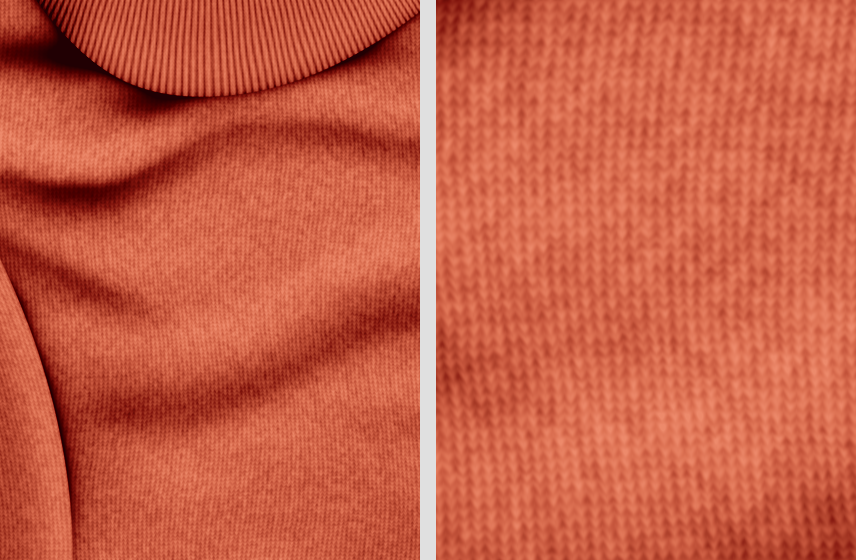
Left, the full canvas; right, a detail of the centre.
This texture is drawn by a WebGL 2 fragment shader. Its source:

```glsl
#version 300 es
precision highp float;
// Draped coral knitwear: ribbed roll collar, deep folds and a sleeve over fine stitches.

uniform vec2 u_resolution;
out vec4 fragColor;

const float TAU = 6.2831853;
const vec2 STITCH_SIZE = vec2(0.0080, 0.0068);
const float STITCH_DEPTH = 0.40;
const float RIB_WIDTH = 0.0140;
const float RIB_DEPTH = 1.15;
const float FUZZ = 0.95;
const float FOLD_DEPTH = 2.0;
const float LIT_TONE = 4.5;   // tones run from 0 (dark) to 6 (light)
const vec3 YARN[7] = vec3[7](
    vec3(0.13, 0.00, 0.01), vec3(0.31, 0.00, 0.00), vec3(0.51, 0.08, 0.05),
    vec3(0.66, 0.23, 0.15), vec3(0.78, 0.34, 0.24), vec3(0.87, 0.45, 0.33),
    vec3(0.93, 0.54, 0.42));

float hash(vec2 p) {
    return fract(sin(dot(p, vec2(127.1, 311.7))) * 43758.5453);
}

float noise(vec2 p) {
    vec2 i = floor(p), f = fract(p);
    f = f * f * (3.0 - 2.0 * f);
    return mix(mix(hash(i), hash(i + vec2(1, 0)), f.x),
               mix(hash(i + vec2(0, 1)), hash(i + vec2(1, 1)), f.x), f.y);
}

// Bell profile with separate widths above and below its centre line.
float crease(float d, float above, float below) {
    float t = d / (d > 0.0 ? above : below);
    return exp(-t * t);
}

float blob(vec2 p, vec2 centre, vec2 radius) {
    vec2 d = (p - centre) / radius;
    return exp(-dot(d, d));
}

// Columns of V-shaped loops, with uneven yarn.
float stitches(vec2 p) {
    vec2 s = p / STITCH_SIZE;
    s += vec2(0.3, 0.5) * vec2(noise(s * vec2(0.4, 0.3)), noise(s * vec2(0.8, 0.4) + 20.0));
    float across = fract(s.x) - 0.5;
    float along = s.y - abs(across) * 1.1;
    float loops = 1.1 * cos(TAU * across) + 0.55 * cos(TAU * along);
    float grain = noise(s * vec2(1.1, 0.8) + 7.0) + 0.7 * noise(s * vec2(2.1, 1.5) + 31.0) - 0.85;
    return STITCH_DEPTH * loops + FUZZ * grain;
}

// Light and shade of the folds across the body.
float foldLight(vec2 p) {
    float x = p.x;
    float upper = 0.66 + 0.11 * smoothstep(0.17, 0.45, x)
                - 0.035 * smoothstep(0.55, 0.75, x) + 0.02 * smoothstep(0.1, 0.0, x);
    float middle = 0.565 - 0.48 * x;
    float lower = 0.262 + 0.175 * smoothstep(0.3, 0.78, x);
    float light = 0.0;
    light -= crease(p.y - upper, 0.02, 0.05)
           * (0.9 + 1.0 * blob(p, vec2(0.15, 0.66), vec2(0.13, 0.15)));
    light -= 1.2 * crease(p.y - middle, 0.03, 0.045) * smoothstep(0.38, 0.12, x);
    light -= 1.0 * crease(p.y - lower, 0.065, 0.04) * smoothstep(0.08, 0.24, x);
    light += 0.35 * crease(p.y - upper - 0.07, 0.025, 0.025);
    light += 0.3 * crease(p.y - lower - 0.14, 0.05, 0.05);
    light -= 1.9 * blob(p, vec2(0.05, 0.905), vec2(0.16, 0.042));
    light -= 0.8 * blob(p, vec2(0.66, 0.90), vec2(0.14, 0.03));
    light -= 0.4 * blob(p, vec2(0.72, 0.04), vec2(0.14, 0.09));
    light -= 0.4 * blob(p, vec2(0.75, 0.24), vec2(0.2, 0.04));
    return light + 0.45 * (noise(p * vec2(6.0, 13.0) + 3.0) - 0.5);
}

void main() {
    vec2 p = gl_FragCoord.xy / u_resolution.y;
    float pixel = 1.0 / u_resolution.y;

    // Body, with columns bending over the folds
    vec2 cloth = p;
    cloth.x += 0.010 * sin(p.y * 11.0 + p.x * 5.0);
    cloth.y += 0.005 * sin(p.x * 8.0 + p.y * 3.0);
    float tone = LIT_TONE + FOLD_DEPTH * foldLight(p);

    // Collar outline and the shadow it casts
    float dx = p.x - 0.36;
    float rim = 0.827 + dx * dx * (1.0 + 3.4 * max(-dx, 0.0));
    float slope = dx * (dx < 0.0 ? 4.0 : 2.0);
    float collar = (p.y - rim) / sqrt(1.0 + slope * slope);
    float under = max(-collar, 0.0);
    tone -= 3.0 * exp(-under / 0.014) + 1.1 * exp(-under / 0.04);
    tone -= 2.8 * blob(p, vec2(0.27, 0.81), vec2(0.09, 0.032));
    tone -= 1.5 * blob(p, vec2(0.13, 0.88), vec2(0.06, 0.04));

    // Sleeve lying over the lower left
    float side = 0.13 - 0.45 * p.y * p.y - p.x;
    float reach = smoothstep(0.58, 0.44, p.y) * (0.5 + 0.5 * smoothstep(0.0, 0.2, p.y));
    float gap = max(-side, 0.0);
    tone -= reach * (2.8 * exp(-gap / 0.012) + 2.0 * exp(-gap / 0.04));
    tone += stitches(cloth) * smoothstep(-0.5, 4.0, tone);
    float sleeve = LIT_TONE - 0.3 + 0.6 * crease(side - 0.018, 0.03, 0.014)
                 - 1.0 * smoothstep(0.03, 0.11, side)
                 + 0.85 * stitches(vec2(-side, p.y));
    tone = mix(tone, sleeve, smoothstep(-pixel, pixel, side));

    // Collar ribs fanning out toward the rim
    float rib = dx / (1.0 - 1.3 * (p.y - 0.83)) / RIB_WIDTH;
    rib += 0.4 * (noise(p * vec2(25.0, 12.0)) - 0.5);
    float crest = cos(TAU * rib);
    float roll = LIT_TONE - 0.6 + RIB_DEPTH * (crest - 0.3 * crest * crest)
               + 0.5 * stitches(p * vec2(1.4, 1.0))
               - 1.6 * exp(-max(collar, 0.0) / 0.008)
               + 0.4 * crease(collar - 0.05, 0.05, 0.03)
               - 2.4 * blob(p, vec2(0.09, 0.98), vec2(0.07, 0.07));
    tone = mix(tone, roll, smoothstep(-pixel, pixel, collar));

    // Tone to yarn colour
    tone = clamp(tone, 0.0, 6.0);
    int shade = int(min(tone, 5.0));
    fragColor = vec4(mix(YARN[shade], YARN[shade + 1], tone - float(shade)), 1.0);
}
```
